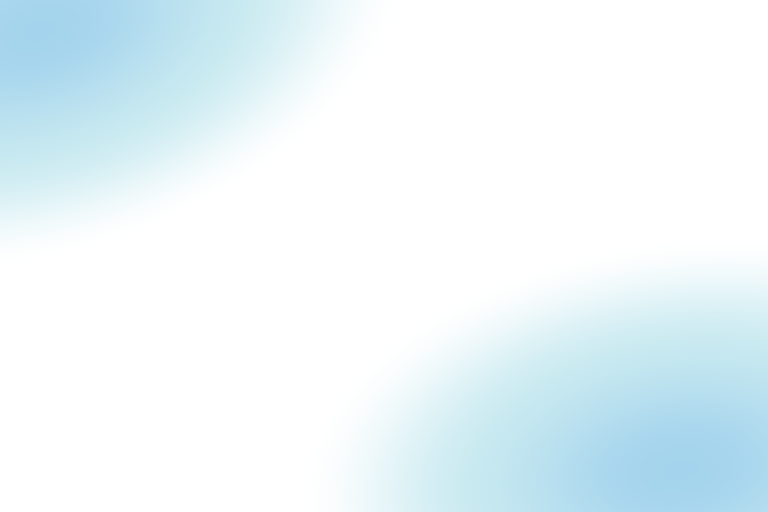
Give the GLSL for this background, as a Shadertoy shader.

```glsl
const vec3 WHITE = vec3(1.0);
const vec3 CORE_BLUE = vec3(0.645, 0.830, 0.930);
const vec3 RIM_TEAL = vec3(0.790, 0.918, 0.943);

// Tilted elliptical distance: 0 at the centre, 1 at the middle of the soft rim
float ellipseDistance(vec2 p, vec2 radii, float tilt) {
    vec2 q = p / radii;
    return sqrt(max(dot(q, q) + tilt * q.x * q.y, 0.0));
}

// Blue core that turns teal, then fades into the base colour
vec3 addGlow(vec3 base, float d) {
    vec3 tint = mix(CORE_BLUE, RIM_TEAL, smoothstep(0.05, 0.80, d));
    float coverage = 1.0 - smoothstep(0.65, 1.30, d);
    return mix(base, tint, coverage);
}

void mainImage(out vec4 fragColor, in vec2 fragCoord) {
    // Canvas units: 1.5 wide, 1 high
    vec2 p = fragCoord / iResolution.xy * vec2(1.5, 1.0);

    float upperLeft = ellipseDistance(p - vec2(0.078, 0.941), vec2(0.537, 0.352), -0.61);
    float lowerRight = ellipseDistance(p - vec2(1.328, 0.082), vec2(0.576, 0.352), -0.27);

    vec3 color = addGlow(WHITE, upperLeft);
    color = addGlow(color, lowerRight);
    fragColor = vec4(color, 1.0);
}
```
